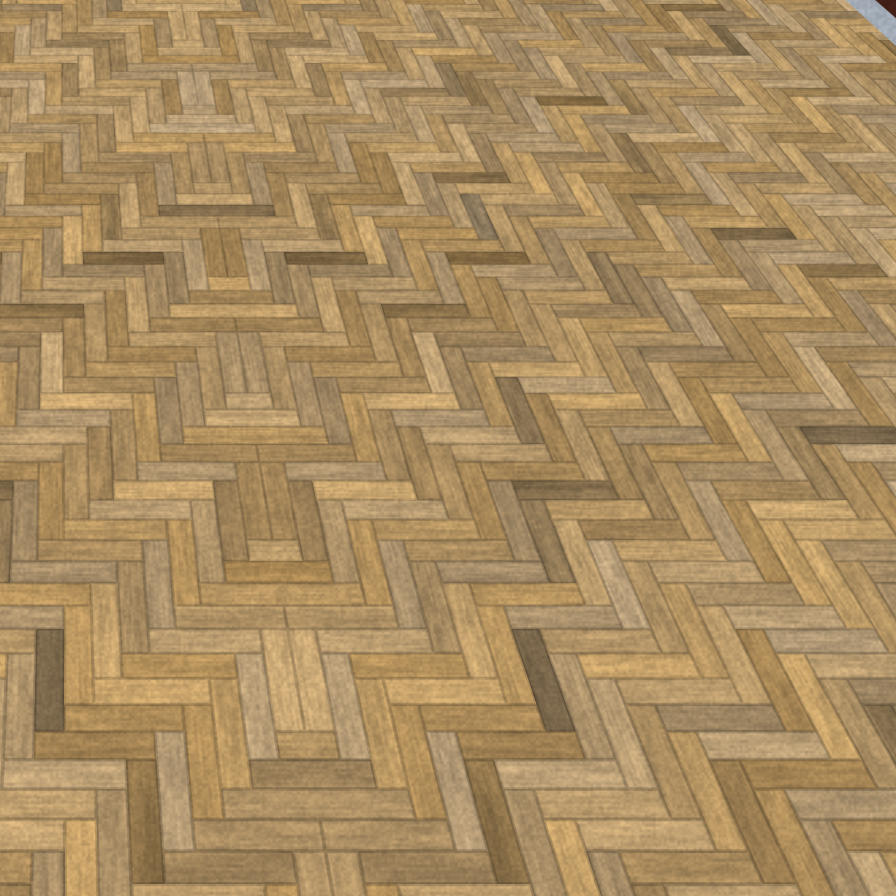
Reproduce this texture procedurally as a WebGL 1 fragment shader.

```glsl
precision highp float;
// Mirrored herringbone parquet of oak blocks, seen in perspective.

uniform vec2 u_resolution;

#define VANISH vec2(0.066, 1.798)   // vanishing point on the canvas
#define AXIS 0.17                   // slope of the mirror axis
#define BLOCK_WIDTH 0.0208          // width of a block at unit depth
#define DEPTH_SCALE 84.6            // block rows per inverse depth
#define DEPTH_SHIFT 72.4
#define BLOCK_RATIO 4.0             // block length over width
#define SEAM 0.05
#define SEAM_DARKNESS 0.24
#define DARK_SHARE 0.06             // share of strongly stained blocks
#define FLOOR_EDGE 44.7             // where the border strip starts
#define SPECKLE 0.10

const vec3 DARK_OAK = vec3(0.59, 0.485, 0.325);
const vec3 LIGHT_OAK = vec3(0.80, 0.68, 0.49);
const vec3 GOLD_TINT = vec3(1.04, 1.0, 0.90);
const vec3 GREY_TINT = vec3(0.97, 0.99, 1.07);
const vec3 STRIP = vec3(0.66, 0.69, 0.72);
const vec3 WALL = vec3(0.27, 0.13, 0.09);

float hash(vec2 p) {
  vec3 q = fract(p.xyx * vec3(0.1031, 0.1030, 0.0973));
  q += dot(q, q.yzx + 33.33);
  return fract((q.x + q.y) * q.z);
}

float noise(vec2 p) {
  vec2 i = floor(p), f = fract(p);
  f = f * f * (3.0 - 2.0 * f);
  return mix(mix(hash(i), hash(i + vec2(1.0, 0.0)), f.x),
             mix(hash(i + vec2(0.0, 1.0)), hash(i + vec2(1.0, 1.0)), f.x), f.y);
}

// Dark line at a block edge; it fades as a pixel grows wider than the seam.
float seamLine(float dist, float pixel) {
  float cover = 1.0 - smoothstep(SEAM - 0.5 * pixel, SEAM + pixel, dist);
  return cover * SEAM / (SEAM + 0.4 * pixel);
}

vec3 parquet(vec2 p, vec2 pixel) {
  vec2 cell = floor(p), f = p - cell;
  float stepIndex = mod(cell.y - cell.x, 2.0 * BLOCK_RATIO);
  bool lengthwise = stepIndex < BLOCK_RATIO;

  // Block identity and local coordinates: x along the grain, y across it
  float offset = lengthwise ? stepIndex : 2.0 * BLOCK_RATIO - 1.0 - stepIndex;
  vec2 id = cell - (lengthwise ? vec2(0.0, offset) : vec2(offset, 0.0));
  vec2 local = lengthwise ? f.yx : f;
  local.x += offset;
  vec2 localPixel = lengthwise ? pixel.yx : pixel;
  id += lengthwise ? vec2(117.0, 61.0) : vec2(311.0, 203.0);

  // Tone and stain of each block
  float tone = 0.5 + 0.75 * (hash(id) - 0.5);
  float stained = step(hash(id + 47.3), DARK_SHARE);
  vec3 color = mix(DARK_OAK, LIGHT_OAK, tone);
  color *= mix(GREY_TINT, GOLD_TINT, hash(id + 19.7));

  // Fibres and broad streaks along the grain
  vec2 grainPoint = local + 13.0 * id;
  float fibre = noise(grainPoint * vec2(1.3, 11.0)) - 0.5;
  float streak = noise(grainPoint * vec2(0.5, 3.0)) - 0.5;
  color *= 1.0 + 0.13 * fibre + 0.15 * streak;
  color *= 1.0 - stained * (0.22 + 0.3 * streak);

  // Seams around the block
  float side = min(local.y, 1.0 - local.y);
  float end = min(local.x, BLOCK_RATIO - local.x);
  float seam = max(seamLine(side, localPixel.y), seamLine(end, localPixel.x));
  return color * (1.0 - SEAM_DARKNESS * seam);
}

vec3 scene(vec2 uv) {
  // Canvas to floor plane, in block widths
  float depth = VANISH.y - uv.y;
  float across = ((uv.x - VANISH.x) / depth - AXIS) / BLOCK_WIDTH;
  vec2 p = vec2(abs(across), DEPTH_SHIFT - DEPTH_SCALE / depth);
  vec2 pixel = vec2(1.0 / (depth * BLOCK_WIDTH), DEPTH_SCALE / (depth * depth));
  pixel /= u_resolution;

  // Floor, border strip and wall
  vec3 color = parquet(p, pixel);
  color = mix(color, STRIP, smoothstep(-pixel.x, pixel.x, across - FLOOR_EDGE));
  return mix(color, WALL, smoothstep(-pixel.x, pixel.x, across - FLOOR_EDGE - 2.0));
}

void main() {
  // Average four samples per pixel
  vec3 color = vec3(0.0);
  for (int j = 0; j < 2; j++) {
    for (int i = 0; i < 2; i++) {
      vec2 jitter = 0.5 * vec2(float(i), float(j)) - 0.25;
      color += 0.25 * scene((gl_FragCoord.xy + jitter) / u_resolution);
    }
  }

  // Fine speckle and a slight greying to the far right
  vec2 uv = gl_FragCoord.xy / u_resolution;
  float speckle = 0.6 * noise(uv * 330.0) + 0.4 * noise(uv * 170.0 + 71.0) - 0.5;
  color *= 1.0 + 2.0 * SPECKLE * speckle;
  color *= mix(vec3(1.02, 1.01, 0.99), vec3(0.96, 0.97, 0.99), 0.5 * (uv.x + uv.y));
  gl_FragColor = vec4(color, 1.0);
}
```
